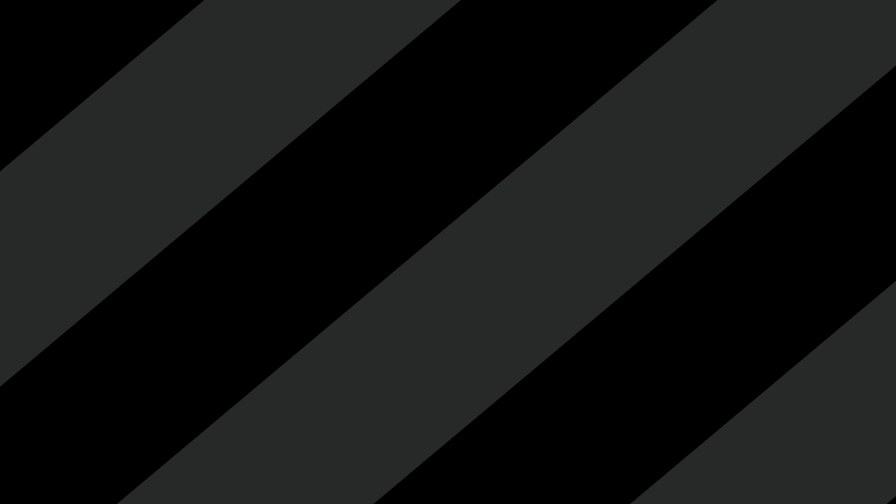
Give the GLSL for this pattern, as a Shadertoy shader.

```glsl
// Wide diagonal charcoal stripes alternating with equal black bands.

const float STRIPE_ANGLE  = radians(40.0);  // rise of the stripes above horizontal
const float STRIPE_PERIOD = 0.6545;         // spacing across the stripes, in canvas heights
const float STRIPE_WIDTH  = 0.5 * STRIPE_PERIOD;
const float STRIPE_START  = 0.149;          // offset of the first stripe's upper edge
const vec3  CHARCOAL = vec3(0.153, 0.161, 0.158);
const vec3  BLACK    = vec3(0.0);

// Signed distance to the nearest stripe edge, negative inside a stripe.
float stripeDistance(vec2 p) {
    vec2 across = vec2(sin(STRIPE_ANGLE), -cos(STRIPE_ANGLE));
    float fromCentre = dot(p, across) - STRIPE_START - 0.5 * STRIPE_WIDTH;
    float cell = fract(fromCentre / STRIPE_PERIOD + 0.5) - 0.5;
    return abs(cell) * STRIPE_PERIOD - 0.5 * STRIPE_WIDTH;
}

void mainImage(out vec4 fragColor, in vec2 fragCoord) {
    vec2 p = fragCoord / iResolution.y;
    float pixel = 1.0 / iResolution.y;

    // One-pixel linear ramp smooths each edge.
    float coverage = clamp(0.5 - stripeDistance(p) / pixel, 0.0, 1.0);
    fragColor = vec4(mix(BLACK, CHARCOAL, coverage), 1.0);
}
```
